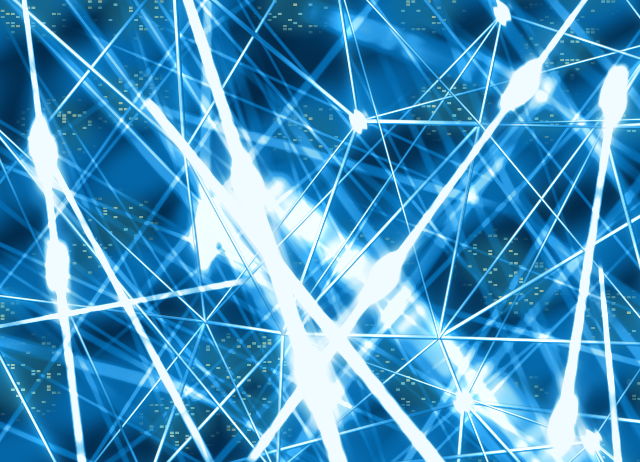
This background is drawn by a Shadertoy shader. Its source:

```glsl
// A glowing truss at night: soft blue light streaks, broad white beams with
// bulbs, and thin two-tone rods joining jittered grid nodes, over a dark city.
// Light is summed from line distances, then coloured by one blue-white ramp.

vec2 hash2(vec2 p) {
    return fract(sin(vec2(dot(p, vec2(127.1, 311.7)), dot(p, vec2(269.5, 183.3)))) * 43758.5);
}

// Cellular noise: distance to the nearest scattered point.
float cells(vec2 p) {
    float nearest = 2.0;
    for (int y = -1; y <= 1; y++)
    for (int x = -1; x <= 1; x++) {
        vec2 c = floor(p) + vec2(x, y);
        nearest = min(nearest, length(c + hash2(c) - p));
    }
    return nearest;
}

// Position along a segment, signed offset across it, and its length.
vec3 alongAcross(vec2 p, vec2 a, vec2 b) {
    float len = length(b - a);
    vec2 d = (b - a) / len, q = p - a;
    return vec3(dot(q, d), d.x * q.y - d.y * q.x, len);
}

float within(vec3 s, float soft) {
    return smoothstep(-soft, soft, s.x) * smoothstep(-soft, soft, s.z - s.x);
}

// Tapered beam with a halo and two elongated bulbs.
float beam(vec2 p, vec2 a, vec2 b, float width, float power, vec2 bulbs) {
    vec3 s = alongAcross(p, a, b);
    float n = abs(s.y), w = width * (0.65 + 0.5 * s.x / s.z);
    float core = smoothstep(w * 1.3, w * 0.5, n) * (0.82 + 0.18 * sin(s.x * 75.0 + sin(s.x * 31.0) * 2.0));
    float light = power * within(s, 0.03) * (0.8 * core + 0.36 * exp(-n / (width + 0.016)));
    for (int i = 0; i < 2; i++) {
        float r = length(vec2((s.x - bulbs[i]) / 0.06, n / 0.026)) + 0.12 * sin(s.x * 60.0 + s.y * 90.0);
        light += smoothstep(1.3, 0.5, r) + 0.35 * exp(-r * r * 0.25);
    }
    return light;
}

vec3 ramp(float light) {
    vec3 c = mix(vec3(0.005, 0.13, 0.24), vec3(0.015, 0.41, 0.67), smoothstep(0.0, 0.36, light));
    c = mix(c, vec3(0.16, 0.60, 0.89), smoothstep(0.36, 0.54, light));
    c = mix(c, vec3(0.53, 0.83, 0.96), smoothstep(0.56, 0.8, light));
    return mix(c, vec3(0.94, 0.99, 1.0), smoothstep(0.78, 1.0, light));
}

vec2 node(vec2 id) {
    return (id - 0.25 + 0.75 * hash2(id + 4.0)) * vec2(0.32, 0.31);
}

void mainImage(out vec4 fragColor, in vec2 fragCoord) {
    vec2 p = fragCoord / iResolution.y;
    float px = 1.0 / iResolution.y;
    const vec2 none = vec2(-9.0);

    // Uneven haze, drawn out along the main diagonal
    vec2 slant = mat2(0.5, 0.87, -0.87, 0.5) * p;
    float light = 0.07 + 0.25 * smoothstep(0.8, 0.1, cells(slant * vec2(7.0, 3.0)));

    // Faint streaks in three families of direction
    for (float i = 0.0; i < 90.0; i++) {
        vec2 h = hash2(vec2(i, 7.0)), k = hash2(vec2(i, 19.0)), m = hash2(vec2(i, 31.0));
        float angle = (h.x < 0.5 ? -1.05 : h.x < 0.75 ? -0.5 : 0.8) + (h.y - 0.5) * 0.5;
        vec2 reach = vec2(cos(angle), sin(angle)) * (0.2 + 0.4 * m.x);
        vec2 mid = k * vec2(1.4, 1.0);
        vec3 s = alongAcross(p, mid - reach, mid + reach);
        float w = 0.002 + 0.018 * m.y * m.y;
        light += within(s, 0.12) * smoothstep(w + 0.003, w * 0.4, abs(s.y)) * (0.09 + 0.2 * h.y);
    }

    // Broad blurred bands
    light += beam(p, vec2(0.58, 0.60), vec2(1.24, -0.03), 0.058, 0.68, none);
    light += beam(p, vec2(0.66, 0.98), vec2(1.20, 0.79), 0.038, 0.38, none);
    light += beam(p, vec2(0.45, 0.56), vec2(0.74, 0.08), 0.035, 0.5, none);
    light += beam(p, vec2(0.45, 1.02), vec2(0.44, 0.40), 0.014, 0.4, vec2(0.53, -9.0));

    // City windows showing through the dark gaps
    vec3 col = ramp(light);
    float gap = smoothstep(0.6, 0.25, light);
    float block = smoothstep(0.42, 0.15, cells(p * vec2(4.0, 5.0) + 3.0));
    col = mix(col, vec3(0.12, 0.43, 0.54), block * gap * 0.6);
    vec2 grid = p * vec2(90.0, 150.0), lit = hash2(floor(grid));
    vec2 pane = smoothstep(0.5, 0.25, abs(fract(grid) - 0.5));
    col = mix(col, mix(vec3(0.9, 0.85, 0.6), vec3(0.5, 0.85, 0.9), lit.y),
              pane.x * pane.y * step(0.86, lit.x) * block * gap * 0.7);

    // Rods between nodes: a bright face, a blue face and a dark rim
    float sparkle = 0.0;
    for (float y = -1.0; y < 4.0; y++)
    for (float x = -1.0; x < 5.0; x++) {
        vec2 id = vec2(x, y), a = node(id);
        for (float k = 0.0; k < 5.0; k++) {
            vec2 h = hash2(id * 3.7 + k * 11.3), g = hash2(id + k * 5.1 + 40.0);
            vec2 hop = vec2(floor(h.x * 2.4), floor(h.y * 5.0) - 2.0);
            if (hop.x == 0.0) hop.y = 1.0;
            vec3 s = alongAcross(p, a, node(id + hop));
            float w = 0.002 + 0.0034 * g.x * g.x, inside = within(s, 0.004);
            float shine = 0.62 + 0.4 * g.y + 0.3 * sin(s.x * 13.0 + g.x * 40.0);
            float face = smoothstep(-px, px, s.y + w * 0.4);
            col *= 1.0 - 0.18 * inside * smoothstep(w + 0.003, w, abs(s.y));
            col = mix(col, ramp(mix(0.42, shine + light * 0.3, face)),
                      inside * smoothstep(w + px, w - px, abs(s.y)));
            float glow = inside * 0.1 * shine * exp(-abs(s.y) / 0.012);
            light += glow;
            col += glow * vec3(0.3, 0.8, 1.0);
        }
        float r = length((p - a) * vec2(1.0, 0.8)) + 0.003 * sin(p.x * 300.0 + p.y * 190.0);
        sparkle += step(0.6, hash2(id + 9.0).x) * (smoothstep(0.024, 0.006, r) + 0.45 * exp(-r / 0.03));
    }

    // Main beams, bulbs and lit joints laid over the rods
    float glare = sparkle;
    glare += beam(p, vec2(0.40, 1.02), vec2(0.74, -0.02), 0.016, 1.05, vec2(0.43, 0.89));
    glare += beam(p, vec2(0.32, 0.78), vec2(0.96, -0.02), 0.014, 1.1, none);
    glare += beam(p, vec2(1.28, 1.02), vec2(0.54, 0.0), 0.010, 0.72, vec2(0.26, 0.77));
    glare += beam(p, vec2(1.33, 0.80), vec2(1.21, 0.03), 0.011, 0.85, vec2(0.0, 0.72));
    glare += beam(p, vec2(0.05, 1.02), vec2(0.18, -0.02), 0.009, 0.8, vec2(0.34, 0.60));
    glare += beam(p, vec2(0.10, 0.67), vec2(0.46, -0.01), 0.009, 0.8, none);
    glare += beam(p, vec2(-0.02, 0.29), vec2(0.52, 0.39), 0.007, 0.62, none);
    glare += beam(p, vec2(1.30, 0.42), vec2(1.34, -0.02), 0.008, 0.75, none);
    col = mix(col, ramp(light + glare), smoothstep(0.04, 0.6, glare));

    fragColor = vec4(min(col, 1.0), 1.0);
}
```
